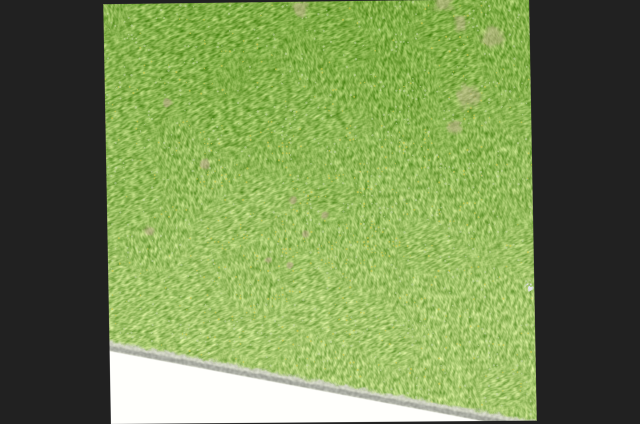
Give the GLSL for this texture, as a Shadertoy shader.

```glsl
const vec3 BACKDROP = vec3(0.13);
const vec3 PAVING = vec3(1.0, 1.0, 0.99);
const vec3 KERB_PALE = vec3(0.82, 0.83, 0.77);
const vec3 KERB_DARK = vec3(0.60, 0.61, 0.58);
const vec3 GRASS_DEEP = vec3(0.49, 0.67, 0.26);
const vec3 GRASS_MID = vec3(0.585, 0.735, 0.365);
const vec3 GRASS_PALE = vec3(0.645, 0.775, 0.425);
const vec3 SOIL = vec3(0.70, 0.71, 0.50);
const vec3 DRY_PINK = vec3(0.71, 0.68, 0.52);
const vec3 YELLOW = vec3(0.82, 0.80, 0.30);
const vec3 SILVER = vec3(0.78, 0.85, 0.66);
const vec2 CORNER_TL = vec2(0.242, 0.990);
const vec2 CORNER_TR = vec2(1.240, 1.003);
const vec2 CORNER_BR = vec2(1.258, 0.008);
const vec2 CORNER_BL = vec2(0.260, 0.000);
const vec2 KERB_START = vec2(0.256, 0.172);
const float KERB_SLOPE = -0.189;
const float KERB_WIDTH = 0.023;
const float BLADE_CONTRAST = 0.27;

// Bare ground: centre and radius
const int PATCH_COUNT = 14;
const vec3 PATCHES[PATCH_COUNT] = vec3[](
    vec3(1.096, 0.772, 0.030), vec3(1.156, 0.912, 0.027),
    vec3(1.082, 0.942, 0.020), vec3(0.705, 0.978, 0.019),
    vec3(1.040, 0.994, 0.025), vec3(0.688, 0.527, 0.010),
    vec3(0.628, 0.387, 0.009), vec3(0.680, 0.375, 0.009),
    vec3(0.716, 0.448, 0.010), vec3(0.760, 0.492, 0.010),
    vec3(0.350, 0.457, 0.013), vec3(0.478, 0.613, 0.012),
    vec3(0.391, 0.760, 0.011), vec3(1.065, 0.700, 0.018));

vec2 hash2(vec2 p) {
    vec3 q = fract(p.xyx * vec3(0.1031, 0.1030, 0.0973));
    q += dot(q, q.yzx + 33.33);
    return fract((q.xx + q.yz) * q.zy);
}

vec2 gradient(vec2 cell) {
    float a = 6.2832 * hash2(cell).x;
    return vec2(cos(a), sin(a));
}

float noise(vec2 p) {
    vec2 i = floor(p), f = p - i;
    vec2 u = f * f * f * (f * (f * 6.0 - 15.0) + 10.0);
    vec2 e = vec2(1, 0);
    float low = mix(dot(gradient(i), f), dot(gradient(i + e), f - e), u.x);
    float high = mix(dot(gradient(i + e.yx), f - e.yx), dot(gradient(i + 1.0), f - 1.0), u.x);
    return mix(low, high, u.y);
}

float fbm(vec2 p) {
    float sum = 0.0, amp = 0.6;
    for (int i = 0; i < 4; i++) {
        sum += amp * noise(p);
        p = mat2(1.6, 1.2, -1.2, 1.6) * p + 17.3;
        amp *= 0.55;
    }
    return sum;
}

// Noise stretched along a blade direction
float blades(vec2 p, float angle, float scale) {
    vec2 along = vec2(cos(angle), sin(angle));
    return noise(scale * vec2(0.42 * dot(p, along), dot(p, vec2(-along.y, along.x))) + 50.0);
}

// Jittered dots, one per occupied cell
float flecks(vec2 p, float scale, float density, float seed) {
    vec2 q = p * scale, cell = floor(q);
    vec2 r = hash2(cell + seed), pick = hash2(cell + seed + 71.0);
    float radius = mix(0.16, 0.30, pick.y);
    float d = length(q - cell - mix(vec2(0.32), vec2(0.68), r));
    float soft = max(0.12, scale / iResolution.y * 0.6);
    return smoothstep(radius + soft, radius - soft, d) * step(pick.x, density);
}

// Signed distance to an edge, positive to its right
float edgeSide(vec2 p, vec2 a, vec2 b) {
    vec2 d = normalize(b - a);
    return dot(p - a, vec2(d.y, -d.x));
}

vec3 lawn(vec2 p) {
    // Broad light and colour
    float broad = fbm(p * 5.0);
    float shade = smoothstep(0.45, 0.95, p.y + 0.20 * broad);
    shade *= 1.0 - 0.35 * smoothstep(0.25, 0.6, abs(p.x - 0.78));
    vec3 col = mix(GRASS_PALE, GRASS_MID, smoothstep(0.15, 0.65, p.y + 0.25 * broad));
    col = mix(col, GRASS_DEEP, 0.85 * shade);
    col += 0.05 * fbm(p * 22.0);

    // Leaning and upright blades
    float lean = smoothstep(-0.2, 0.2, noise(p * 6.0 + 9.0) + 0.5 * (p.x - 0.7));
    float grain = mix(blades(p, 0.55, 150.0), blades(p, 1.45, 150.0), lean);
    grain += 0.6 * mix(blades(p, 0.3, 250.0), blades(p, 2.0, 250.0), lean);
    grain += 0.5 * noise(p * 75.0);
    col += BLADE_CONTRAST * grain * vec3(0.95, 0.72, 0.88);

    // Silvery tufts and yellow flowers
    float tuft = smoothstep(0.0, 0.35, fbm(p * 11.0 + 4.0));
    col = mix(col, SILVER, 0.55 * flecks(p, 105.0, 0.04 + 0.20 * tuft, 5.0));
    vec2 meadow = (p - vec2(0.78, 0.47)) / vec2(0.38, 0.32);
    float bloom = exp(-dot(meadow, meadow)) * smoothstep(-0.1, 0.3, fbm(p * 13.0 + 30.0));
    col = mix(col, YELLOW, 0.65 * flecks(p, 120.0, 0.015 + 0.28 * bloom, 23.0));

    // Worn patches
    for (int i = 0; i < PATCH_COUNT; i++) {
        vec3 patchSpot = PATCHES[i];
        float d = length(p - patchSpot.xy) / patchSpot.z + 0.9 * fbm(p * 38.0);
        vec3 ground = mix(DRY_PINK, SOIL, smoothstep(0.012, 0.022, patchSpot.z));
        col = mix(col, ground + 0.10 * grain, 0.75 * smoothstep(1.25, 0.45, d));
    }

    // White blossoms near the right border
    float blossom = smoothstep(0.013, 0.006, length(p - vec2(1.240, 0.322)));
    return mix(col, vec3(0.88, 0.89, 0.92), blossom * smoothstep(-0.25, 0.15, noise(p * 130.0)));
}

void mainImage(out vec4 fragColor, in vec2 fragCoord) {
    vec2 p = fragCoord / iResolution.xy * vec2(1.5, 1.0);
    float px = 1.0 / iResolution.y;

    // Kerb between paving and lawn
    float rise = p.y - KERB_START.y - KERB_SLOPE * (p.x - KERB_START.x);
    float rough = fbm(p * 45.0);
    float seam = smoothstep(0.009, 0.002, abs(rise - 0.007 + 0.004 * rough));
    vec3 kerb = mix(KERB_PALE, KERB_DARK, 0.75 * seam) + 0.10 * noise(p * 130.0);
    vec3 col = mix(PAVING, kerb, smoothstep(-px, px, rise));
    float verge = rise - KERB_WIDTH + 0.012 * rough;
    col = mix(col, lawn(p), smoothstep(-0.006, 0.006, verge));

    // Slightly turned square frame
    float inside = min(min(edgeSide(p, CORNER_TL, CORNER_TR), edgeSide(p, CORNER_TR, CORNER_BR)),
                       min(edgeSide(p, CORNER_BR, CORNER_BL), edgeSide(p, CORNER_BL, CORNER_TL)));
    col = mix(BACKDROP, col, smoothstep(-0.7 * px, 0.7 * px, inside));
    fragColor = vec4(clamp(col, 0.0, 1.0), 1.0);
}
```
